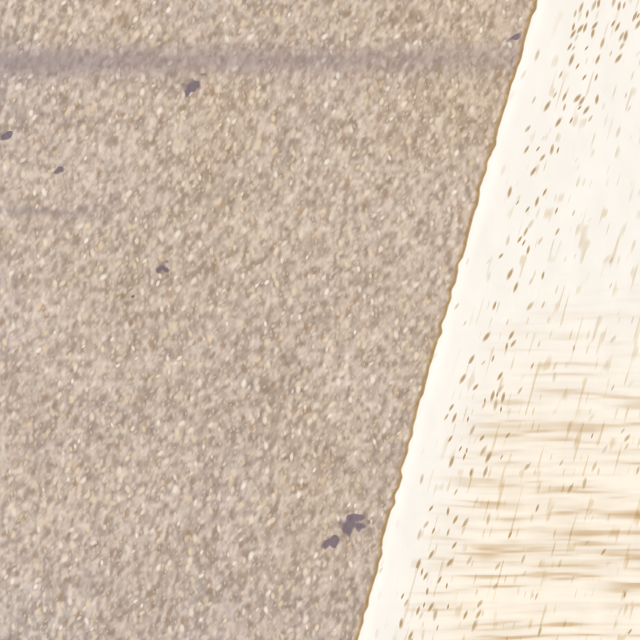
Reproduce this texture procedurally as a WebGL 2 fragment shader.

```glsl
#version 300 es
precision highp float;
// Sunlit speckled asphalt meeting a worn cream paint stripe along a slanted edge.
uniform vec2 u_resolution;
out vec4 fragColor;

float hash(vec2 p) {
  vec3 q = fract(vec3(p.xyx) * vec3(0.1031, 0.1030, 0.0973));
  q += dot(q, q.yzx + 33.33);
  return fract((q.x + q.y) * q.z);
}

float noise(vec2 p) {
  vec2 i = floor(p), f = fract(p);
  f = f * f * (3.0 - 2.0 * f);
  return mix(mix(hash(i), hash(i + vec2(1, 0)), f.x),
             mix(hash(i + vec2(0, 1)), hash(i + vec2(1, 1)), f.x), f.y);
}

float fbm(vec2 p) {
  float sum = 0.0, amp = 0.5;
  for (int i = 0; i < 4; i++) {
    sum += amp * noise(p);
    p = mat2(1.6, 1.2, -1.2, 1.6) * p + 7.3;
    amp *= 0.5;
  }
  return sum / 0.9375;
}

// Scattered elongated stones: x = coverage, y = random tint of the stone
vec2 stones(vec2 p, float density, float seed) {
  vec2 cell = floor(p), best = vec2(0.0);
  for (int j = -1; j <= 1; j++)
    for (int i = -1; i <= 1; i++) {
      vec2 id = cell + vec2(i, j), key = id + seed;
      if (hash(key + 3.7) > density) continue;
      vec2 d = p - id - 0.15 - 0.7 * vec2(hash(key), hash(key + 19.1));
      float a = 1.25 + 1.3 * (hash(key + 41.3) - 0.5);
      d = mat2(cos(a), -sin(a), sin(a), cos(a)) * d;
      float size = mix(0.22, 0.48, hash(key + 57.9));
      float cover = 1.0 - smoothstep(0.3, 1.25, length(d / vec2(1.35, 0.75)) / size);
      if (cover > best.x) best = vec2(cover, hash(key + 71.7));
    }
  return best;
}

vec3 asphalt(vec2 p) {
  // Soft tonal drift, warmer toward the upper right
  vec3 col = mix(vec3(0.755, 0.695, 0.655), vec3(0.775, 0.69, 0.605),
                 clamp(0.2 + 0.5 * p.x + 0.25 * p.y + 0.8 * (fbm(p * 6.0) - 0.5), 0.0, 1.0));
  col += 0.07 * (fbm(p * vec2(9, 14) + 4.0) - 0.5);

  // Fine grain, then dark pits and pale stones
  vec2 g = vec2(p.x - 0.25 * p.y, p.y);
  col += 0.19 * (noise(g * vec2(150, 95)) - 0.5) + 0.10 * (noise(g * vec2(270, 190)) - 0.5);
  vec2 pit = stones(p * 62.0, 0.3, 11.0);
  col = mix(col, mix(vec3(0.60, 0.53, 0.50), vec3(0.64, 0.50, 0.37), pit.y), 0.45 * pit.x);
  vec2 fine = stones(p * 115.0, 0.5, 83.0);
  col = mix(col, mix(vec3(0.87, 0.80, 0.73), vec3(0.90, 0.81, 0.69), fine.y), 0.55 * fine.x);
  vec2 pale = stones(p * 78.0, 0.36, 47.0);
  col = mix(col, mix(vec3(0.90, 0.79, 0.64), vec3(0.99, 0.95, 0.90), pale.y),
            pale.x * mix(0.35, 0.9, fract(pale.y * 7.3)));

  // Shadowy tire bands
  float wobble = 0.012 * (fbm(p * vec2(7, 15)) - 0.5);
  float upper = exp(-pow((p.y - 0.902 - 0.012 * p.x + wobble) / 0.023, 2.0));
  float lower = exp(-pow((p.y - 0.668 + wobble) / 0.008, 2.0)) * (1.0 - smoothstep(0.08, 0.22, p.x));
  col = mix(col, vec3(0.59, 0.53, 0.54), 0.62 * upper * (1.0 - 0.55 * p.x) + 0.4 * lower);

  // Ragged stains: centre, half length, half width
  const vec4 stains[8] = vec4[8](
    vec4(0.302, 0.866, 0.020, 0.011), vec4(0.549, 0.182, 0.024, 0.014),
    vec4(0.521, 0.154, 0.015, 0.008), vec4(0.010, 0.788, 0.011, 0.005),
    vec4(0.091, 0.733, 0.010, 0.005), vec4(0.254, 0.582, 0.010, 0.009),
    vec4(0.802, 0.941, 0.016, 0.005), vec4(0.208, 0.537, 0.006, 0.004));
  for (int i = 0; i < 8; i++) {
    vec2 d = p - stains[i].xy;
    d = mat2(0.88, -0.47, 0.47, 0.88) * d / stains[i].zw;
    float r = length(d) + 1.1 * (noise(p * 130.0) - 0.5);
    col = mix(col, vec3(0.43, 0.38, 0.43), 0.75 * (1.0 - smoothstep(0.55, 1.15, r)));
  }
  return col;
}

vec3 paint(vec2 p, float s) {
  // Cream coat, yellower in the worn lower right
  float worn = (1.0 - smoothstep(0.2, 0.62, p.y)) * smoothstep(0.03, 0.17, s);
  vec3 col = mix(vec3(0.992, 0.965, 0.925), vec3(0.975, 0.925, 0.85), worn);
  col += 0.035 * (fbm(p * vec2(45, 22)) - 0.5);

  // Brushed horizontal streaks and faint vertical scratches
  float wave = p.y + 0.012 * noise(p * vec2(9, 5));
  float streak = noise(vec2(p.x * 9.0, wave * 120.0)) * 0.65 + noise(vec2(p.x * 25.0, wave * 230.0)) * 0.35;
  col -= vec3(0.12, 0.18, 0.25) * worn * smoothstep(0.5, 0.9, streak);
  col += 0.04 * worn * smoothstep(0.55, 0.2, streak);
  float scratch = noise(vec2(s * 190.0, p.y * 42.0));
  col -= vec3(0.07, 0.10, 0.15) * smoothstep(0.72, 0.98, scratch) * smoothstep(0.02, 0.08, s);

  // Slender chips gathered in rows parallel to the edge
  float rows = exp(-pow((s - 0.092) / 0.038, 2.0))
             + 0.7 * smoothstep(0.75, 0.97, p.y) * smoothstep(0.06, 0.14, s) + 0.22 * worn;
  vec2 chip = stones(vec2(s * 105.0, p.y * 62.0), 0.32, 131.0);
  float chipped = chip.x * smoothstep(0.95, 0.55, chip.y + 0.75 - 0.7 * rows);
  return mix(col, vec3(0.70, 0.58, 0.42), 0.85 * chipped);
}

void main() {
  vec2 p = gl_FragCoord.xy / u_resolution;
  // Signed distance across the slightly bowed, chipped paint edge
  float s = p.x - 0.56 - 0.28 * p.y + 0.026 * p.y * (1.0 - p.y);
  float rough = s + 0.006 * (noise(vec2(p.y * 75.0, 2.0)) - 0.5);
  vec3 ground = asphalt(p);
  ground = mix(ground, vec3(0.66, 0.52, 0.31), 0.7 * exp(-pow((rough + 0.002) / 0.0035, 2.0)));
  vec3 coat = paint(p, s) + 0.03 * exp(-pow((s - 0.008) / 0.01, 2.0));
  fragColor = vec4(clamp(mix(ground, coat, smoothstep(-0.0015, 0.002, rough)), 0.0, 1.0), 1.0);
}
```
